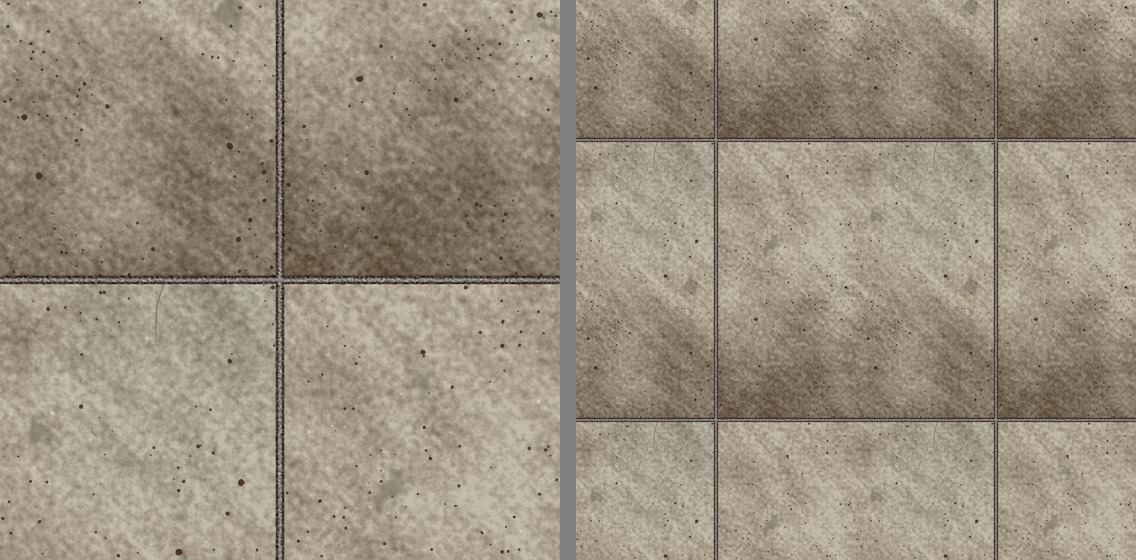
Left: one tile. Right: repeated 2 by 2.
Give the GLSL for this texture, as a Shadertoy shader.

```glsl
// Weathered stone floor tile with brown pores, its four corners meeting at a beaded grout cross.

vec2 hash2(vec2 p) {
    vec3 q = fract(p.xyx * vec3(0.1031, 0.1030, 0.0973));
    q += dot(q, q.yzx + 33.33);
    return fract((q.xx + q.yz) * q.zy);
}

// Gradient noise that wraps after "period" cells
float cornerValue(vec2 cell, vec2 offset, vec2 period) {
    return dot(hash2(mod(cell, period) + 7.0) * 2.0 - 1.0, offset);
}

float noise(vec2 uv, vec2 period) {
    vec2 p = uv * period, i = floor(p), f = p - i;
    vec2 w = f * f * f * (f * (f * 6.0 - 15.0) + 10.0);
    vec2 e = vec2(1.0, 0.0);
    return mix(mix(cornerValue(i, f, period), cornerValue(i + e, f - e, period), w.x),
               mix(cornerValue(i + e.yx, f - e.yx, period), cornerValue(i + 1.0, f - 1.0, period), w.x), w.y);
}

float fbm(vec2 uv, vec2 period) {
    float sum = 0.0, amplitude = 1.0;
    for (int i = 0; i < 3; i++) {
        sum += amplitude * noise(uv, period);
        period *= 2.0;
        amplitude *= 0.6;
    }
    return sum;
}

// Coverage of clustered round pores, in three sizes
float pores(vec2 uv, float darkness, float pixel) {
    float cover = 0.0;
    float ragged = 0.003 * noise(uv, vec2(110.0));
    for (int layer = 0; layer < 3; layer++) {
        float count = 18.0 + 14.0 * float(layer);
        vec2 cell = mod(floor(uv * count), count);
        vec2 place = hash2(cell + 51.0 * float(layer) + 3.0);
        vec2 trait = hash2(cell + 83.0 * float(layer) + 140.0);
        float chance = 0.09 + 0.45 * noise((cell + 0.5) / count, vec2(5.0)) + 0.12 * darkness;
        float radius = mix(0.05, 0.125, trait.y * trait.y) / count;
        float dist = length(fract(uv * count) - mix(vec2(0.2), vec2(0.8), place)) / count + ragged;
        cover = max(cover, step(trait.x, chance) * smoothstep(radius + pixel, radius - pixel, dist));
    }
    return cover;
}

void mainImage(out vec4 fragColor, in vec2 fragCoord) {
    vec2 uv = fragCoord / iResolution.xy;
    float pixel = 0.75 / iResolution.y;
    vec2 tile = fract(uv + 0.5);
    vec2 fromCross = uv - 0.5;

    // Broad tone: darkest in the tile's lower left corner, pale toward its top
    float tone = 0.12 + 0.72 * smoothstep(-0.1, 0.65, tile.y) + 0.26 * tile.x * (1.0 - tile.y);
    float darkness = 1.0 - smoothstep(0.15, 0.6, tone);

    // Clouds, slanted streaks and fine mottling
    vec2 slanted = vec2(uv.x + uv.y, uv.y);
    tone += 0.38 * fbm(uv, vec2(4.0));
    tone += 0.22 * fbm(slanted, vec2(16.0, 7.0));
    tone += 0.20 * fbm(slanted, vec2(56.0, 32.0));
    tone += 0.42 * fbm(uv, vec2(72.0));
    vec3 color = mix(vec3(0.36, 0.30, 0.23), vec3(0.73, 0.69, 0.62), clamp(tone, -0.1, 1.1));

    // Cool lime bloom in the pale corner, then grey smudges
    color += vec3(-0.02, 0.005, 0.01) * smoothstep(0.5, 0.95, tile.x) * smoothstep(0.5, 0.95, tile.y);
    float smudge = smoothstep(0.25, 0.6, noise(uv, vec2(11.0)) + 0.3 * noise(uv, vec2(60.0)));
    color = mix(color, vec3(0.40, 0.37, 0.33), 0.5 * smudge);

    // Pale mineral specks
    color += 0.12 * smoothstep(0.42, 0.6, noise(uv, vec2(90.0)));

    // Hairline crack running down from the grout
    float bend = max(uv.y - 0.43, 0.0);
    float crackDist = abs(uv.x - 0.279 - 3.0 * bend * bend - 0.004 * noise(uv, vec2(30.0)));
    float crack = smoothstep(0.0008 + pixel, 0.0, crackDist);
    crack *= smoothstep(0.38, 0.42, uv.y) * step(uv.y, 0.5);
    color = mix(color, vec3(0.36, 0.32, 0.27), 0.6 * crack);

    color = mix(color, vec3(0.25, 0.17, 0.12), 0.9 * pores(uv, darkness, pixel));

    // Tile rims: lit below the level joint, shaded above it
    color *= 1.0 - 0.12 * sign(fromCross.y) * smoothstep(0.012, 0.0075, abs(fromCross.y));

    // Grout: dark sides around a pale beaded core
    float groutDist = min(abs(fromCross.x), abs(fromCross.y));
    float bead = noise(uv, vec2(230.0)) + 0.6 * noise(slanted, vec2(190.0));
    float core = smoothstep(0.0048, 0.001, groutDist);
    vec3 grout = mix(vec3(0.27, 0.23, 0.22), vec3(0.57, 0.53, 0.49), core);
    grout += 0.35 * bead;
    grout *= 1.0 - 0.25 * smoothstep(0.0052, 0.0072, groutDist);
    float edge = 0.0076 + 0.0012 * noise(uv, vec2(120.0));
    color = mix(color, grout, smoothstep(edge + pixel, edge - pixel, groutDist));

    // Small pale knob where the joints cross
    color = mix(color, vec3(0.55, 0.50, 0.45) + 0.2 * bead, 0.7 * smoothstep(0.007, 0.003, length(fromCross)));

    fragColor = vec4(clamp(color, 0.0, 1.0), 1.0);
}
```
